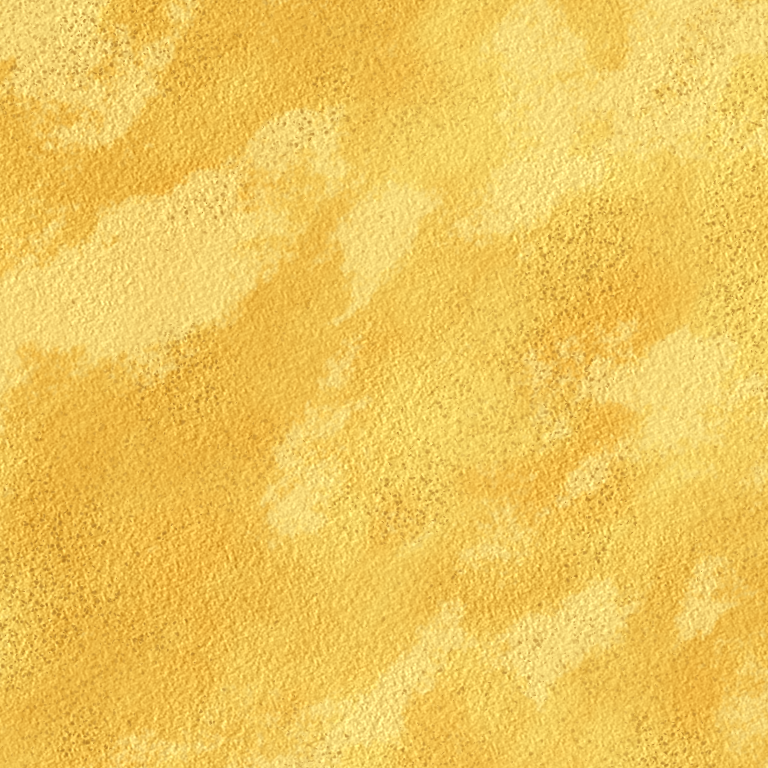
Reproduce this texture procedurally as a WebGL 1 fragment shader.

```glsl
precision highp float;
// Sandy golden plaster with slanted pale brush patches, fine grain and dark flecks.
uniform vec2 u_resolution;

// Colours
const vec3 OCHRE  = vec3(0.920, 0.705, 0.255);
const vec3 YELLOW = vec3(0.960, 0.830, 0.395);
const vec3 CREAM  = vec3(0.975, 0.880, 0.530);
const vec3 ORANGE = vec3(0.940, 0.690, 0.230);
const vec3 FLECK  = vec3(0.640, 0.430, 0.110);
const vec3 GRAIN_TINT = vec3(0.130, 0.155, 0.140);

// Sizes, in features per canvas
const float STROKE_ANGLE = 0.72;
const vec2  CLOUD_SCALE  = vec2(3.0, 4.2);
const vec2  PATCH_SCALE  = vec2(6.0, 11.0);
const vec2  STREAK_SCALE = vec2(11.0, 36.0);
const float GRAIN_SCALE  = 330.0;
const float FLECK_SCALE  = 150.0;

// Strengths
const float WARP            = 0.08;
const float PATCH_STRENGTH  = 0.68;
const float STREAK_STRENGTH = 0.55;
const float FLECK_STRENGTH  = 0.85;
const float FLECK_SHARE     = 0.50;

float hash(vec2 p) {
  vec3 q = fract(p.xyx * 0.1031);
  q += dot(q, q.yzx + 33.33);
  return fract((q.x + q.y) * q.z);
}

vec2 turn(vec2 p, float angle) {
  float c = cos(angle), s = sin(angle);
  return vec2(c * p.x + s * p.y, c * p.y - s * p.x);
}

float noise(vec2 p) {
  vec2 cell = floor(p), f = fract(p);
  f = f * f * (3.0 - 2.0 * f);
  float low  = mix(hash(cell), hash(cell + vec2(1.0, 0.0)), f.x);
  float high = mix(hash(cell + vec2(0.0, 1.0)), hash(cell + 1.0), f.x);
  return mix(low, high, f.y);
}

// Layered noise, 0 to 1; each octave is turned to hide the lattice
float cloud(vec2 p) {
  float sum = 0.0, weight = 0.5;
  for (int i = 0; i < 5; i++) {
    sum += weight * noise(p);
    p = turn(p, 0.45) * 2.03 + 17.3;
    weight *= 0.5;
  }
  return sum / 0.96875;
}

// Cellular specks: a random share of cells holds a small soft dot
float flecks(vec2 p, float share) {
  vec2 cell = floor(p);
  float cover = 0.0;
  for (int y = -1; y <= 1; y++) {
    for (int x = -1; x <= 1; x++) {
      vec2 id = cell + vec2(float(x), float(y));
      vec2 center = id + vec2(hash(id + 3.7), hash(id + 51.2));
      float radius = mix(0.18, 0.42, hash(id + 91.4));
      float speck = 1.0 - smoothstep(0.2 * radius, 1.5 * radius, length(p - center));
      cover = max(cover, speck * step(hash(id + 23.9), share));
    }
  }
  return cover;
}

void main() {
  vec2 uv = gl_FragCoord.xy / u_resolution;
  vec2 warp = vec2(cloud(uv * 7.0 + 40.0), cloud(uv * 7.0 + 80.0)) - 0.5;
  vec2 stroke = turn(uv + WARP * warp, STROKE_ANGLE) + 5.0;

  // Broad washes of ochre, yellow and orange, with thin brush streaks
  float wash = smoothstep(0.24, 0.76, cloud(stroke * CLOUD_SCALE + 3.1));
  float streak = cloud(stroke * STREAK_SCALE + 61.0) - 0.5;
  vec3 color = mix(OCHRE, YELLOW, clamp(wash + STREAK_STRENGTH * streak, 0.0, 1.0));
  float warmth = smoothstep(0.52, 0.72, cloud(stroke * CLOUD_SCALE * 1.6 + 29.0));
  color = mix(color, ORANGE, 0.45 * warmth);

  // Pale worn patches with ragged, sandy edges
  float rag = noise(turn(uv, 0.3) * 90.0) + noise(turn(uv, 0.9) * 210.0) - 1.0;
  float patchField = cloud(stroke * PATCH_SCALE + 12.0) + 0.10 * rag + 0.08 * (wash - 0.5);
  float pale = smoothstep(0.51, 0.67, patchField);
  color = mix(color, CREAM, PATCH_STRENGTH * pale);

  // Fine sand grain with a slight relief, lit from the upper left
  vec2 g = turn(uv, 0.35) * GRAIN_SCALE + 400.0;
  vec2 light = vec2(-0.8, 0.5);
  float relief = noise(g) - noise(g + light);
  relief += 0.45 * (noise(g * 0.57 + 70.0) - noise(g * 0.57 + 70.0 + light));
  relief += 0.60 * (noise(turn(g, 0.8) * 1.4 + 931.0) - 0.5);
  float rough = smoothstep(0.35, 0.65, cloud(uv * 8.0 + 97.0));
  color += GRAIN_TINT * relief * mix(0.80, 1.25, rough);

  // Dark flecks, gathered in clusters and frayed by the grain
  float cluster = smoothstep(0.36, 0.70, cloud(stroke * PATCH_SCALE + 140.0));
  vec2 fray = vec2(noise(g * 0.7), noise(g * 0.7 + 55.0));
  float speck = flecks(uv * FLECK_SCALE + 0.5 * fray, FLECK_SHARE * cluster);
  color = mix(color, FLECK, FLECK_STRENGTH * speck * mix(0.40, 0.75, rough));

  gl_FragColor = vec4(clamp(color, 0.0, 1.0), 1.0);
}
```
